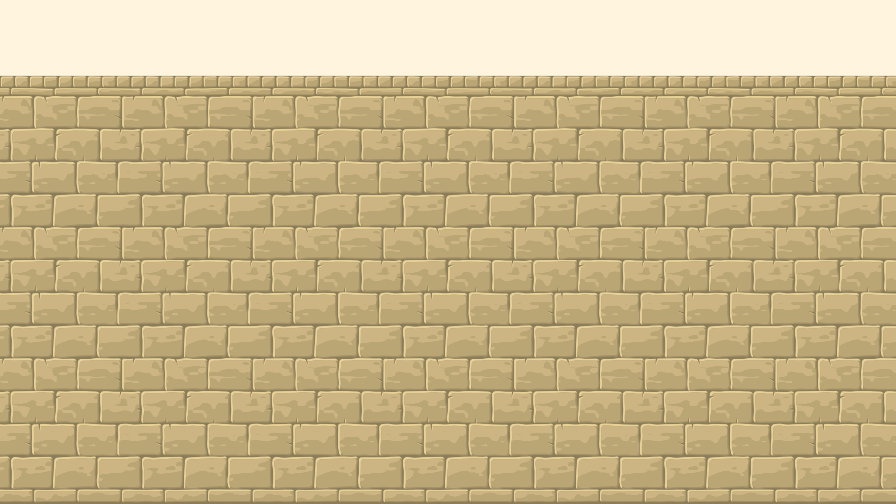
This texture is drawn by a WebGL 1 fragment shader. Its source:

```glsl
precision highp float;
// Sandstone wall under a pale sky: a repeating block of 3 x 4 bevelled bricks,
// topped by a row of small cap stones and a row of slabs. Every stone is a warped
// rounded box with a lit rim, a shaded rim, a two-tone face and chipped edges.

uniform vec2 u_resolution;

// Lengths are in units of 1/432 of the canvas height; depths run from the top.
const float UNITS = 432.0;
const float CAP_TOP = 65.0;
const float SLAB_TOP = 75.2;
const float BRICK_TOP = 82.0;
const float ROW_H = 28.1;
const float LAST_ROW = 12.0;
const float LAST_H = 11.6;
const float TILE_W = 112.0;
const float CAP_W = TILE_W / 9.0;
const float SLAB_W = TILE_W / 3.0;
const float SLAB_SHIFT = 9.0;

// Joint positions across one tile, for each of its four rows
const vec3 JOINTS_0 = vec3(28.7, 66.0, 104.0);
const vec3 JOINTS_1 = vec3(8.7, 47.3, 85.3);
const vec3 JOINTS_2 = vec3(26.7, 65.3, 100.7);
const vec3 JOINTS_3 = vec3(9.3, 45.3, 82.7);

const float GAP = 0.5;         // half the mortar width
const float LIT_RIM = 1.7;
const float SHADE_RIM = 1.1;
const float WARP = 1.3;
const float CRACK_CHANCE = 0.5;
const float CRACK_LEN = 4.5;
const float CRACK_W = 0.75;

const vec3 SKY = vec3(1.00, 0.96, 0.87);
const vec3 LIGHT = vec3(0.91, 0.82, 0.59);
const vec3 FACE = vec3(0.80, 0.71, 0.51);
const vec3 FACE_LOW = vec3(0.73, 0.65, 0.46);
const vec3 SHADE = vec3(0.64, 0.57, 0.41);
const vec3 MORTAR = vec3(0.55, 0.49, 0.35);

float hash(vec2 p) {
  vec3 q = fract(p.xyx * 0.1031);
  q += dot(q, q.yzx + 33.33);
  return fract((q.x + q.y) * q.z);
}

float noise(vec2 p) {
  vec2 i = floor(p), f = fract(p);
  f = f * f * (3.0 - 2.0 * f);
  return mix(mix(hash(i), hash(i + vec2(1.0, 0.0)), f.x),
             mix(hash(i + vec2(0.0, 1.0)), hash(i + 1.0), f.x), f.y);
}

float roundBox(vec2 p, vec2 halfSize, float r) {
  vec2 d = abs(p) - halfSize + r;
  return length(max(d, 0.0)) + min(max(d.x, d.y), 0.0) - r;
}

// Signed distance to a crack that tapers from a to b
float crack(vec2 p, vec2 a, vec2 b) {
  vec2 ab = b - a;
  float t = clamp(dot(p - a, ab) / dot(ab, ab), 0.0, 1.0);
  return length(p - a - ab * t) - CRACK_W * (1.0 - t);
}

float cover(float d, float aa) { return 1.0 - smoothstep(-aa, aa, d); }

// One stone; q is measured from its centre with y up
vec3 stone(vec2 q, vec2 size, vec2 id, float aa) {
  vec2 seed = id * 17.3 + 50.0;
  vec2 body = size * 0.5 - GAP;
  float scale = min(size.y / ROW_H, 1.0);
  float rim = mix(0.6, 1.0, scale);

  // Uneven outline
  vec2 lean = vec2(hash(seed), hash(seed + 7.0)) - 0.5;
  q += lean * vec2(0.08, 0.05) * q.yx;
  q += WARP * scale * (vec2(noise(q * 0.13 + seed), noise(q * 0.13 + seed + 31.0)) - 0.5);

  // Bevel: shaded base, lit top and left
  float r = mix(1.6, 2.6, scale);
  float outer = cover(roundBox(q, body, r), aa);
  float lit = LIT_RIM * rim, low = SHADE_RIM * rim;
  float unlit = cover(roundBox(q - vec2(lit, -lit), body, r), aa);
  vec3 col = mix(LIGHT, SHADE, unlit);

  // Face, darker toward the lower right with a ragged border
  vec2 n = q / body;
  float tone = 0.4 * n.x - n.y + 1.3 * (noise(q * vec2(0.14, 0.32) + seed) - 0.5);
  vec3 face = mix(FACE_LOW, FACE, cover(tone + 0.03, aa * 0.1));
  vec2 shift = vec2(0.5, -0.5) * (lit - low);
  col = mix(col, face, cover(roundBox(q - shift, body - 0.5 * (lit + low), r), aa));

  // Chips: one from a side, one from the top or bottom
  for (int k = 0; k < 2; k++) {
    vec2 s = seed + 11.0 * float(k + 1);
    float side = hash(s) < 0.5 ? -1.0 : 1.0;
    float along = 1.3 * (hash(s + 3.0) - 0.5);
    vec2 dir = k == 0 ? vec2(side, 0.0) : vec2(0.0, side);
    vec2 a = body * (dir + along * dir.yx * side);
    vec2 b = a - CRACK_LEN * (dir + (hash(s + 5.0) - 0.5) * dir.yx);
    float on = step(hash(s + 9.0), CRACK_CHANCE) * step(0.8, scale);
    col = mix(col, LIGHT, on * cover(crack(q + vec2(-0.7, 0.7), a, b), aa));
    col = mix(col, MORTAR, on * cover(crack(q, a, b), aa));
  }
  return mix(MORTAR, col, outer);
}

// A row of equal stones, for the cap and slabs
vec3 course(float x, float depth, vec2 size, float row, float aa) {
  float i = floor(x / size.x);
  vec2 q = vec2(x - (i + 0.5) * size.x, 0.5 * size.y - depth);
  return stone(q, size, vec2(mod(i, 9.0), row), aa);
}

vec3 bricks(float x, float depth, float aa) {
  float row = min(floor(depth / ROW_H), LAST_ROW);
  float r = floor(mod(row + 0.5, 4.0));
  vec3 j = r < 0.5 ? JOINTS_0 : r < 1.5 ? JOINTS_1 : r < 2.5 ? JOINTS_2 : JOINTS_3;
  x = mod(x - j.x, TILE_W);
  j -= j.x;
  vec3 span = x < j.y ? vec3(0.0, j.y, 0.0) : x < j.z ? vec3(j.yz, 1.0) : vec3(j.z, TILE_W, 2.0);
  vec2 size = vec2(span.y - span.x, row < LAST_ROW ? ROW_H : LAST_H);
  vec2 q = vec2(x - 0.5 * (span.x + span.y), 0.5 * size.y - (depth - row * ROW_H));
  return stone(q, size, vec2(span.z, r), aa);
}

void main() {
  float unit = UNITS / u_resolution.y;
  float aa = 0.6 * unit;
  vec2 p = gl_FragCoord.xy * unit;
  float depth = UNITS - p.y;

  vec3 wall;
  if (depth < SLAB_TOP)
    wall = course(p.x, depth - CAP_TOP, vec2(CAP_W, SLAB_TOP - CAP_TOP), 20.0, aa);
  else if (depth < BRICK_TOP)
    wall = course(p.x - SLAB_SHIFT, depth - SLAB_TOP, vec2(SLAB_W, BRICK_TOP - SLAB_TOP), 30.0, aa);
  else
    wall = bricks(p.x, depth - BRICK_TOP, aa);

  gl_FragColor = vec4(mix(wall, SKY, cover(depth - CAP_TOP, aa)), 1.0);
}
```
